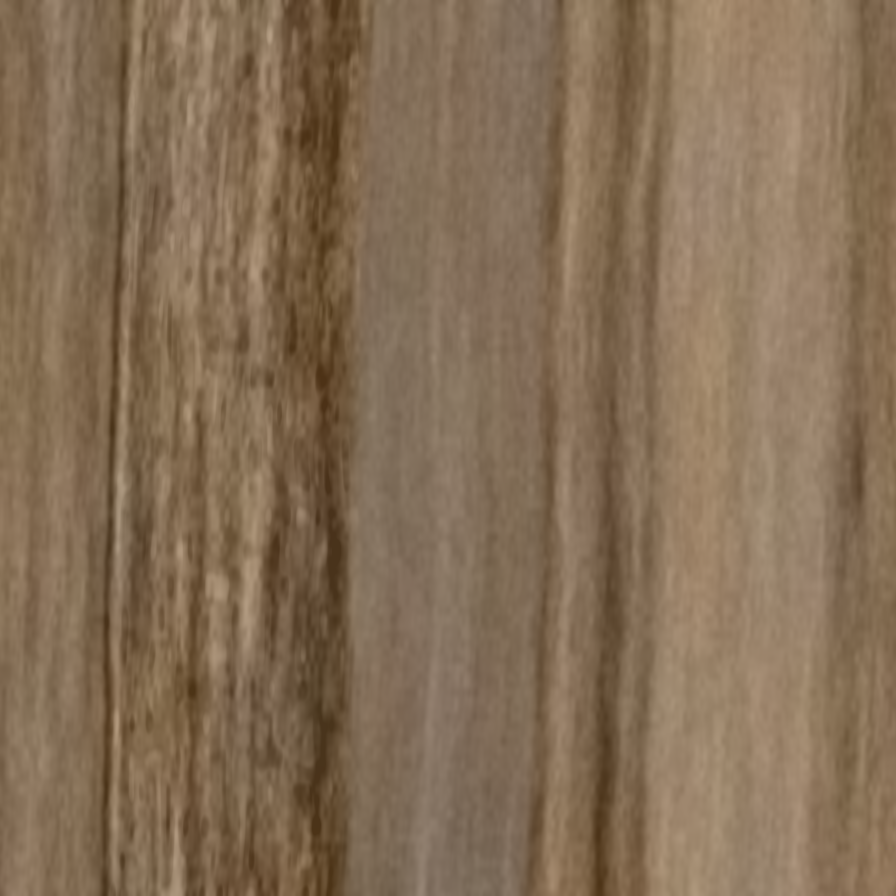
Write a Shadertoy shader that draws this texture.

```glsl
// Weathered brown wood with upright grain, ragged dark seams and pale ridges.
#define BASE_TONE 0.43
#define LEAN 0.028
#define WOBBLE 0.014
#define STREAK_GAIN 0.13
#define FIBRE_GAIN 0.11
#define GRAIN_GAIN 0.07
#define FLECK_GAIN 0.08
#define WARMTH vec3(0.092, 0.0, -0.102)
#define GREYNESS vec3(-0.018, 0.0, 0.028)

// Seams (negative) and ridges (positive): centre, half width, tone
const vec3 BANDS[14] = vec3[14](
    vec3(0.050, 0.007, 0.035), vec3(0.108, 0.018, -0.040),
    vec3(0.127, 0.005, -0.130), vec3(0.139, 0.006, 0.110),
    vec3(0.215, 0.007, 0.050), vec3(0.285, 0.009, 0.075),
    vec3(0.368, 0.020, -0.120), vec3(0.488, 0.006, 0.035),
    vec3(0.613, 0.011, -0.085), vec3(0.636, 0.010, 0.060),
    vec3(0.684, 0.013, -0.110), vec3(0.709, 0.007, 0.050),
    vec3(0.728, 0.006, -0.055), vec3(0.950, 0.018, -0.055));

float hash(ivec2 cell) {
    uint n = uint(cell.x) * 1597334677u ^ uint(cell.y) * 3812015801u;
    n = (n ^ (n >> 15)) * 2246822519u;
    n = (n ^ (n >> 13)) * 3266489917u;
    return float((n ^ (n >> 16)) & 65535u) / 65535.0;
}

// Smooth value noise in 0..1
float noise(vec2 p) {
    ivec2 c = ivec2(floor(p));
    vec2 f = fract(p);
    f = f * f * (3.0 - 2.0 * f);
    return mix(mix(hash(c), hash(c + ivec2(1, 0)), f.x),
               mix(hash(c + ivec2(0, 1)), hash(c + ivec2(1, 1)), f.x), f.y);
}

float signedNoise(vec2 p) { return noise(p) - 0.5; }

float bell(float d) { return exp(-d * d); }

// One between the edges a and b, with soft flanks
float zone(float x, float a, float b, float soft) {
    return smoothstep(a - soft, a + soft, x) * (1.0 - smoothstep(b - soft, b + soft, x));
}

void mainImage(out vec4 fragColor, in vec2 fragCoord) {
    vec2 uv = fragCoord / iResolution.xy;

    // Leaning, slightly wavering grain coordinate
    float x = uv.x - LEAN * (uv.y - 0.5);
    x += WOBBLE * signedNoise(vec2(uv.x * 4.0, uv.y * 3.0));
    x += 0.35 * WOBBLE * signedNoise(vec2(uv.x * 24.0, uv.y * 14.0) + 31.0);

    // Broad boards of different tone and roughness
    float rough = zone(x, 0.130, 0.395, 0.015);
    float grey = zone(x, 0.400, 0.605, 0.015);
    float pale = zone(x, 0.735, 0.920, 0.022);
    float tone = BASE_TONE - 0.045 * rough + 0.005 * grey + 0.085 * pale;
    tone += 0.05 * signedNoise(vec2(x * 9.0, uv.y * 2.5) + 7.0);

    // Seams and ridges, broken up along their length
    for (int i = 0; i < 14; i++) {
        vec3 band = BANDS[i];
        float wear = noise(vec2(x * 60.0, uv.y * 11.0 + float(i) * 17.0));
        float fade = noise(vec2(float(i) * 5.5, uv.y * 3.0));
        tone += band.z * bell((x - band.x) / band.y) * (0.35 + 0.7 * wear + 0.6 * fade);
    }

    // Narrow dark split in the right-hand seam
    vec2 split = vec2((x - 0.954) / 0.009, (uv.y - 0.49) / 0.085);
    tone -= 0.13 * exp(-dot(split, split)) * (0.6 + 0.8 * noise(uv * vec2(70.0, 24.0)));

    // Layered grain from long streaks to short fibres
    float contrast = 0.75 + 0.6 * rough - 0.3 * grey - 0.25 * pale;
    float streak = signedNoise(vec2(x * 48.0, uv.y * 2.4) + 3.0);
    float fibre = signedNoise(vec2(x * 115.0, uv.y * 13.0) + 11.0);
    float grain = signedNoise(vec2(x * 210.0, uv.y * 75.0) + 19.0);
    tone += contrast * (STREAK_GAIN * streak + FIBRE_GAIN * fibre + GRAIN_GAIN * grain);
    tone += 0.035 * signedNoise(uv * vec2(130.0, 110.0) + 53.0);

    // Sparse light and dark flecks, mostly on the rough board
    float fleck = noise(vec2(x * 95.0, uv.y * 26.0) + 43.0);
    float light = smoothstep(0.72, 0.95, fleck);
    float dark = 1.0 - smoothstep(0.06, 0.28, fleck);
    tone += FLECK_GAIN * (0.15 + 0.85 * rough) * (light - dark);

    // Warm brown tint, greyer on the smooth board and in drifting patches
    float patches = signedNoise(vec2(x * 14.0, uv.y * 5.0) + 71.0);
    vec3 color = vec3(clamp(tone, 0.2, 0.62)) + WARMTH;
    color += GREYNESS * (0.9 * grey + 1.1 * patches);
    color.g += 0.014 * signedNoise(vec2(x * 22.0, uv.y * 9.0) + 97.0);
    fragColor = vec4(clamp(color, 0.0, 1.0), 1.0);
}
```
